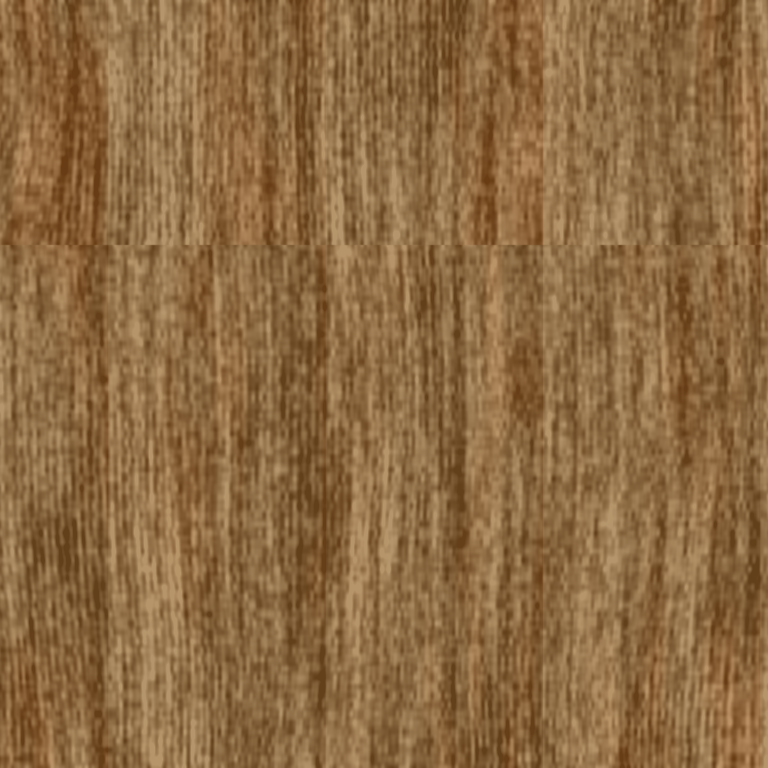
Reproduce this texture procedurally as a WebGL 1 fragment shader.

```glsl
precision highp float;
// Brown wood veneer: straight boards with a pale left and a dark right side,
// cut by one cross seam. Grain is stretched value noise over a gentle warp,
// with fine pore lines, short flecks and soft reddish stains.

uniform vec2 u_resolution;

#define DARK_WOOD vec3(0.462, 0.325, 0.172)
#define LIGHT_WOOD vec3(0.672, 0.542, 0.378)
#define RED_STAIN vec3(0.026, -0.016, -0.026)
#define BOARD_WIDTH 0.283
#define FIRST_EDGE 0.142
#define SEAM_HEIGHT 0.681
#define GRAIN_WARP 0.036
#define PORE_LINES 96.0
#define STREAK_CONTRAST 0.80
#define FLECK_CONTRAST 0.88
#define BAND_CONTRAST 0.27
#define MEAN_TONE 0.48

float hash(vec2 p) {
  vec3 q = fract(vec3(p.xyx) * 0.1031);
  q += dot(q, q.yzx + 33.33);
  return fract((q.x + q.y) * q.z);
}

// Value noise, centred on zero
float noise(vec2 p) {
  vec2 cell = floor(p);
  vec2 f = fract(p);
  f = f * f * (3.0 - 2.0 * f);
  float low = mix(hash(cell), hash(cell + vec2(1.0, 0.0)), f.x);
  float high = mix(hash(cell + vec2(0.0, 1.0)), hash(cell + vec2(1.0)), f.x);
  return mix(low, high, f.y) - 0.5;
}

// 0 on the pale side of a board, 1 on the dark side, with a crisp right edge
float boardShade(vec2 uv, float seed, float pixel) {
  float across = fract((uv.x - FIRST_EDGE) / BOARD_WIDTH);
  float edgeWidth = 1.5 * pixel / BOARD_WIDTH;
  float wander = 0.3 * noise(vec2(uv.x * 5.0 + seed, uv.y * 2.5));
  float shade = smoothstep(0.25, 0.65, across + wander);
  shade += 0.3 * smoothstep(0.91, 0.98, across);
  return shade * (1.0 - smoothstep(1.0 - edgeWidth, 1.0, across));
}

vec3 wood(vec2 uv, float seed, float pixel) {
  // Lean and bend the grain
  float bend = noise(vec2(uv.x * 4.5 + seed, uv.y * 2.2 + seed));
  bend += 0.15 * noise(vec2(uv.x * 14.0 + seed, uv.y * 7.0));
  float x = uv.x + GRAIN_WARP * bend;
  float y = uv.y;

  // Broad tone of boards and bands
  float shade = boardShade(uv, seed, pixel);
  float tone = MEAN_TONE + 0.23 * (0.52 - shade);
  tone += BAND_CONTRAST * noise(vec2(x * 17.0 + seed, y * 2.0 + seed));

  // Long streaks, from coarse to fine
  float streak = 0.8 * noise(vec2(x * 62.0 + seed, y * 4.0));
  streak += noise(vec2(x * 130.0 + seed, y * 10.0 + 5.0));
  tone += STREAK_CONTRAST * streak;

  // Evenly spaced pore lines that fade in and out
  float poreMask = smoothstep(-0.25, 0.3, noise(vec2(x * 9.0, y * 3.0 + seed)));
  tone += 0.24 * poreMask * sin(6.28318 * PORE_LINES * x);

  // Short flecks and a faint ripple across the grain
  float fleck = noise(vec2(x * 215.0 + seed, y * 85.0));
  fleck += 0.4 * noise(vec2(x * 90.0, y * 170.0 + seed));
  tone += FLECK_CONTRAST * fleck;

  // Stains favour the dark side
  float stain = noise(vec2(x * 11.0 + seed, y * 2.6 + 9.0));
  stain += 0.5 * noise(vec2(x * 45.0, y * 8.0 + seed));
  stain = smoothstep(-0.25, 0.4, stain) * (0.3 + 0.7 * min(shade, 1.0));

  vec3 color = mix(DARK_WOOD, LIGHT_WOOD, clamp(tone, -0.35, 1.2));
  return color + RED_STAIN * (stain - 0.15);
}

void main() {
  vec2 uv = gl_FragCoord.xy / u_resolution;
  vec2 pixel = 1.0 / u_resolution;

  // Two courses of boards meet at the seam
  vec3 lower = wood(uv, 17.0, pixel.x);
  vec3 upper = wood(uv, 61.0, pixel.x);
  float course = smoothstep(-pixel.y, pixel.y, uv.y - SEAM_HEIGHT);
  gl_FragColor = vec4(mix(lower, upper, course), 1.0);
}
```
